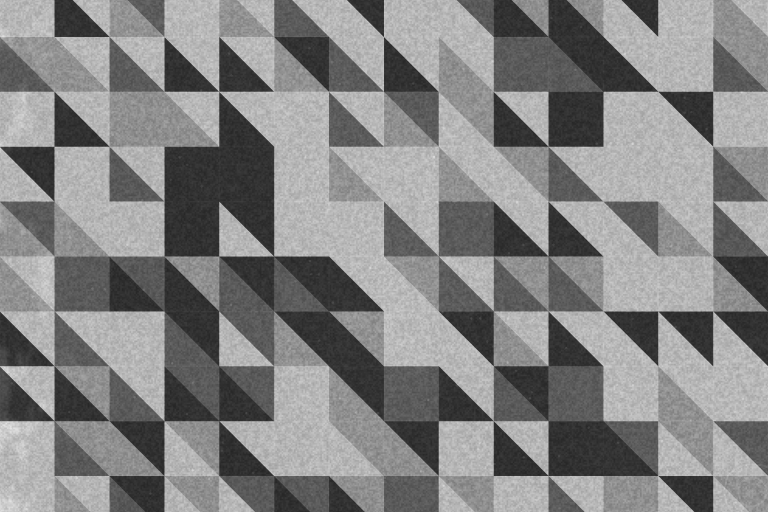
Give the GLSL for this pattern, as a WebGL 2 fragment shader.

```glsl
#version 300 es
precision highp float;
// Grid of squares split by falling diagonals into random grey triangles, printed on worn, grainy paper.

uniform vec2 u_resolution;
out vec4 outColor;

const float CELL = 0.1072;                 // square side, in canvas heights
const vec2 GRID_SHIFT = vec2(0.005, 0.345); // rows are cut at top and bottom
const float LIGHT = 0.715;
const float MID = 0.565;
const float DARK = 0.355;
const float BLACK = 0.195;

float hash(vec2 p, float seed) {
    vec3 q = fract(vec3(p.xyx) * vec3(0.1031, 0.1030, 0.0973) + seed * 0.137);
    q += dot(q, q.yzx + 33.33);
    return fract((q.x + q.y) * q.z);
}

float valueNoise(vec2 p, float seed) {
    vec2 i = floor(p);
    vec2 f = fract(p);
    f = f * f * (3.0 - 2.0 * f);
    float low = mix(hash(i, seed), hash(i + vec2(1, 0), seed), f.x);
    float high = mix(hash(i + vec2(0, 1), seed), hash(i + vec2(1, 1), seed), f.x);
    return mix(low, high, f.y);
}

float fbm(vec2 p, float seed) {
    float sum = 0.0;
    float weight = 0.5;
    for (int i = 0; i < 4; i++) {
        sum += weight * valueNoise(p, seed + float(i));
        p *= 2.1;
        weight *= 0.5;
    }
    return sum;
}

// Tone of the triangle under a grid point; lower-left halves are black more often
float triangleTone(vec2 g) {
    vec2 f = fract(g);
    float upper = step(1.0, f.x + f.y);
    float pick = hash(floor(g) + 17.0, 3.0 + 5.0 * upper);
    float blackShare = mix(0.27, 0.16, upper);
    if (pick < blackShare) return BLACK;
    if (pick < blackShare + 0.20) return DARK;
    if (pick < blackShare + 0.37) return MID;
    return LIGHT;
}

// Average of a 4 x 4 block of samples inside one pixel
float smoothTone(vec2 g, float pixel) {
    float sum = 0.0;
    for (int i = 0; i < 16; i++) {
        vec2 offset = (vec2(i % 4, i / 4) - 1.5) / 4.0;
        sum += triangleTone(g + offset * pixel);
    }
    return sum / 16.0;
}

// Hairline seams along the square sides and the diagonals
float seams(vec2 g, float halfWidth, float pixel) {
    vec2 side = 0.5 - abs(fract(g) - 0.5);
    float diagonal = abs(fract(g.x + g.y + 0.5) - 0.5) * 0.7071;
    float square = 1.0 - smoothstep(halfWidth, halfWidth + pixel, min(side.x, side.y));
    float slant = 1.0 - smoothstep(halfWidth, halfWidth + pixel, diagonal);
    return max(square, 0.5 * slant);
}

float grain(vec2 p) {
    float fine = valueNoise(p * 330.0, 21.0) - 0.5;
    float coarse = valueNoise(p * 150.0, 25.0) - 0.5;
    return 0.11 * fine + 0.06 * coarse;
}

// Pale scuffs near the left side and faint curved scratches in the lower right corner
float wear(vec2 p, float width) {
    float edge = 1.0 - smoothstep(0.0, 0.17, p.x);
    float scuff = smoothstep(0.45, 0.7, fbm(p * vec2(22.0, 14.0), 31.0));
    vec2 corner = p - vec2(width - 0.03, 0.04);
    float radius = length(corner) + 0.012 * fbm(p * 20.0, 41.0);
    float arcs = smoothstep(0.82, 1.0, sin(radius * 230.0));
    float near = 1.0 - smoothstep(0.05, 0.11, radius);
    return 0.10 * edge * scuff + 0.05 * arcs * near;
}

// Sparse pale dust spots
float dust(vec2 p) {
    vec2 q = p * 70.0;
    vec2 id = floor(q);
    vec2 center = 0.3 + 0.4 * vec2(hash(id, 51.0), hash(id, 52.0));
    float spot = 1.0 - smoothstep(0.08, 0.24, length(fract(q) - center));
    return spot * step(0.975, hash(id, 53.0));
}

void main() {
    vec2 p = gl_FragCoord.xy / u_resolution.y;
    vec2 g = p / CELL + GRID_SHIFT;
    float pixel = 1.0 / (u_resolution.y * CELL);

    float tone = smoothTone(g, pixel);
    tone += 0.018 * seams(g, 0.004, pixel);
    tone += grain(p) * mix(0.55, 1.0, smoothstep(BLACK, MID, tone));
    tone += 0.03 * (fbm(p * 4.0, 61.0) - 0.47);
    tone += wear(p, u_resolution.x / u_resolution.y) + 0.07 * dust(p);

    outColor = vec4(vec3(clamp(tone, 0.0, 1.0)), 1.0);
}
```
